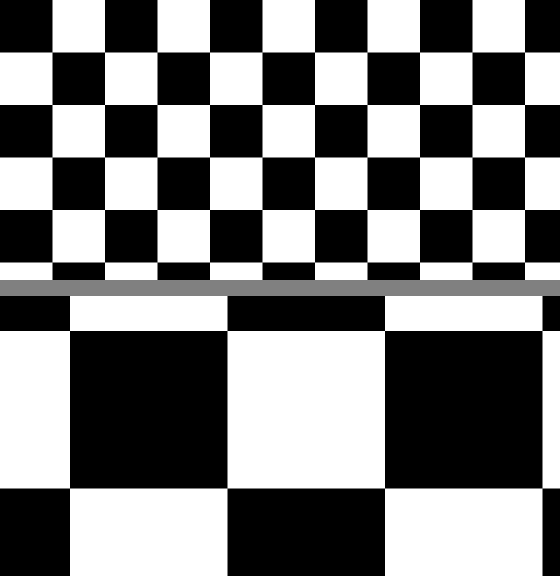
Top, the full canvas; bottom, a detail of the centre.
This pattern is drawn by a WebGL 2 fragment shader. Its source:

```glsl
#version 300 es
precision highp float;
// Draws a plain black and white checkerboard, laid out from the top left corner.

uniform vec2 u_resolution;
out vec4 fragColor;

const vec3 BLACK = vec3(0.0);
const vec3 WHITE = vec3(1.0);
const float CELL_SIZE = 0.1875; // side of a square, in canvas heights

// Signed distance to the nearest grid line: positive in even cells, negative in odd ones.
vec2 cellDistance(vec2 cell) {
    return abs(mod(cell - 0.5, 2.0) - 1.0) - 0.5;
}

// Checker coverage: 1 where column + row is even, 0 where odd, smoothed over one pixel.
float checker(vec2 cell, float pixel) {
    vec2 side = clamp(2.0 * cellDistance(cell) / pixel, -1.0, 1.0);
    return 0.5 + 0.5 * side.x * side.y;
}

void main() {
    // Canvas-height units, measured right and down from the top left
    vec2 fromTopLeft = vec2(gl_FragCoord.x, u_resolution.y - gl_FragCoord.y) / u_resolution.y;
    float pixel = 1.0 / (u_resolution.y * CELL_SIZE);

    float darkSquare = checker(fromTopLeft / CELL_SIZE, pixel);
    fragColor = vec4(mix(WHITE, BLACK, darkSquare), 1.0);
}
```
